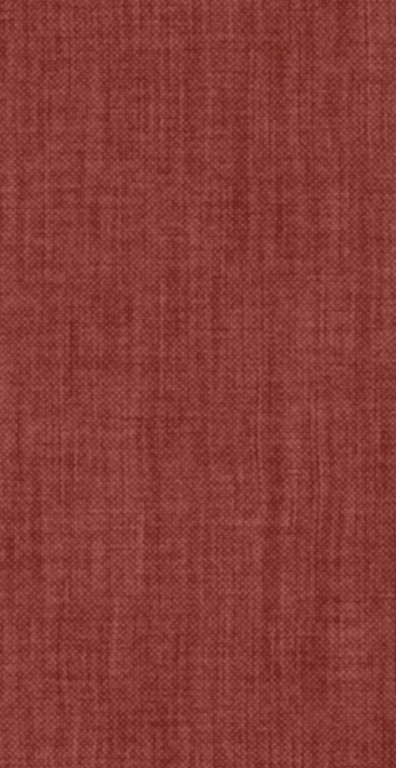
Reproduce this texture procedurally as a WebGL 2 fragment shader.

```glsl
#version 300 es
precision highp float;
// Red linen cloth: a fine plain weave with uneven threads, pale slubs and small flecks.
uniform vec2 u_resolution;
out vec4 outColor;

const float PI = 3.14159265;
const float THREADS_ACROSS = 120.0;
const float THREADS_DOWN = 232.0;
const vec3 DEEP_RED = vec3(0.44, 0.15, 0.12);
const vec3 PALE_RED = vec3(0.64, 0.35, 0.33);

float hash(vec2 p) {
  vec3 q = fract(vec3(p.xyx) * 0.1031);
  q += dot(q, q.yzx + 33.33);
  return fract((q.x + q.y) * q.z);
}

float noise(vec2 p) {
  vec2 cell = floor(p);
  vec2 f = fract(p);
  f = f * f * (3.0 - 2.0 * f);
  float low = mix(hash(cell), hash(cell + vec2(1, 0)), f.x);
  float high = mix(hash(cell + vec2(0, 1)), hash(cell + vec2(1, 1)), f.x);
  return mix(low, high, f.y);
}

// Noise centred on zero
float wobble(vec2 p) {
  return noise(p) - 0.5;
}

// Alternating over and under crossings, with darker gaps between threads
float plainWeave(vec2 thread) {
  vec2 wave = sin(PI * thread);
  vec2 crown = abs(wave);
  return 0.20 * wave.x * wave.y + 0.12 * (crown.x * crown.y - 0.405);
}

// Tone drift along one thread; "across" counts threads, "along" runs with them
float threadTone(float across, float along, float seed) {
  return wobble(vec2(across, along * 7.0 + seed))
       + 0.5 * wobble(vec2(across + seed, along * 28.0));
}

// Rare pale thick stretches of a thread
float slub(float across, float along, float seed) {
  float presence = noise(vec2(across + seed, along * 6.0));
  return smoothstep(0.80, 0.98, presence);
}

// Small soft elongated spots, scattered over the cloth
float flecks(vec2 uv, float aspect, float count, float seed) {
  float sum = 0.0;
  for (float i = 0.0; i < count; i++) {
    vec2 centre = vec2(hash(vec2(i, seed)), hash(vec2(seed, i + 9.0)));
    vec2 d = (uv - centre) * vec2(aspect, 1.0);
    float turn = step(0.5, hash(vec2(i + 4.0, seed + 2.0)));
    vec2 size = mix(vec2(0.0016, 0.006), vec2(0.005, 0.0016), turn);
    sum += exp(-dot(d / size, d / size));
  }
  return sum;
}

void main() {
  vec2 uv = gl_FragCoord.xy / u_resolution;
  float aspect = u_resolution.x / u_resolution.y;

  // Threads bend slightly from straight lines
  vec2 thread = uv * vec2(THREADS_ACROSS, THREADS_DOWN);
  thread += 1.2 * vec2(wobble(uv * vec2(5.0, 14.0)), wobble(uv * vec2(9.0, 16.0) + 31.0));

  // Weave and yarn variation
  float tone = 0.42 + plainWeave(thread);
  tone += 0.34 * threadTone(thread.x, uv.y, 3.0);
  tone += 0.22 * threadTone(thread.y, uv.x, 57.0);
  tone += 0.42 * wobble(thread * 1.1 + 17.0);

  // Slubs, stronger in the upright threads
  tone += 0.20 * slub(thread.x, uv.y, 80.0);
  tone += 0.10 * slub(thread.y, uv.x, 140.0);

  // Broad upright bands and soft mottling
  tone += 0.16 * wobble(uv * vec2(16.0, 3.0) + 5.0);
  tone += 0.12 * wobble(uv * vec2(4.0, 7.0) + 40.0);
  tone += 0.05 * (uv.y - 0.5);

  // Pale neps and a few dark specks
  tone += 0.28 * flecks(uv, aspect, 12.0, 6.0);
  tone -= 0.25 * flecks(uv, aspect, 2.0, 23.0);

  outColor = vec4(mix(DEEP_RED, PALE_RED, clamp(tone, 0.0, 1.0)), 1.0);
}
```
